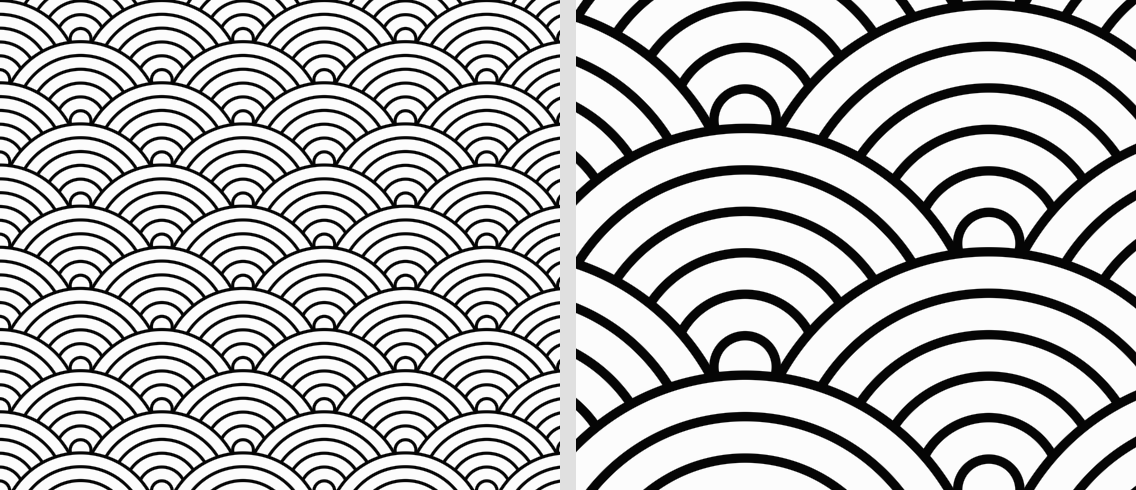
Left: the whole. Right: its middle third, enlarged.
Write a Shadertoy shader that draws this pattern.

```glsl
// Overlapping wave scales: staggered rows of discs, each filled with concentric black rings.

// Lengths are fractions of the canvas height.
#define HALF_PERIOD 0.16577          // half the distance between scales in a row
#define ROW_STEP 0.08393             // height between successive rows
#define RADIUS 0.1622                // centreline of the outermost ring
#define RING_GAP 0.0282              // distance between rings
#define LAST_RING 5.0                // index of the innermost ring
#define LINE_WIDTH 0.0064
#define ANCHOR vec2(0.4960, 0.4171)  // centre of one scale
#define INK vec3(0.02)
#define PAPER vec3(0.99)

// Antialiased coverage; signedDist is negative inside the shape.
float coverage(float signedDist, float blur) {
    return clamp(0.5 - signedDist / blur, 0.0, 1.0);
}

// Distance from p to the nearest scale centre in the given row.
float centreDistance(vec2 p, float row) {
    float shift = row * HALF_PERIOD;
    float x = mod(p.x - shift + HALF_PERIOD, 2.0 * HALF_PERIOD) - HALF_PERIOD;
    return length(vec2(x, p.y - row * ROW_STEP));
}

// Signed distance to the closest ring stroke at distance d from the centre.
float ringStroke(float d) {
    float ring = clamp(round((RADIUS - d) / RING_GAP), 0.0, LAST_RING);
    return abs(d - RADIUS + ring * RING_GAP) - 0.5 * LINE_WIDTH;
}

void mainImage(out vec4 fragColor, in vec2 fragCoord) {
    vec2 p = fragCoord / iResolution.y - ANCHOR;
    float blur = 1.2 / iResolution.y;
    float baseRow = floor(p.y / ROW_STEP);
    vec3 color = PAPER;

    // Paint from back to front: lower rows cover the higher ones.
    for (int i = 1; i >= -2; i--) {
        float d = centreDistance(p, baseRow + float(i));
        vec3 scale = mix(PAPER, INK, coverage(ringStroke(d), blur));
        // Keep the outer edge of the disc fully inked before blending it.
        if (d > RADIUS) scale = INK;
        color = mix(color, scale, coverage(d - RADIUS - 0.5 * LINE_WIDTH, blur));
    }

    fragColor = vec4(color, 1.0);
}
```
